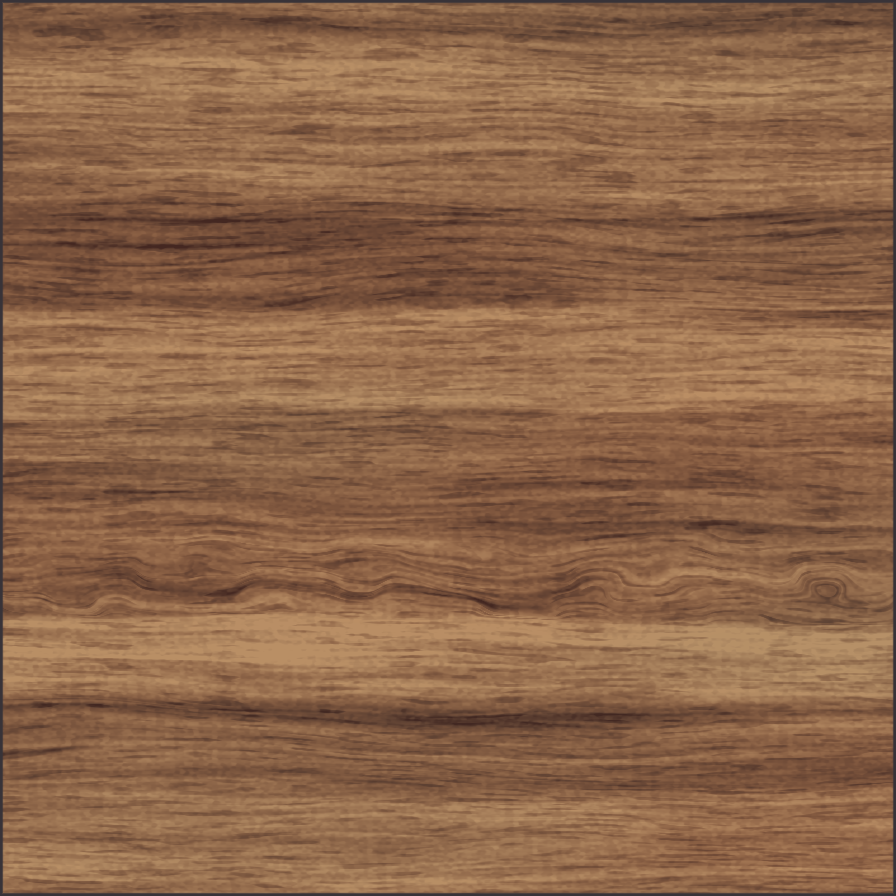
A WebGL 1 fragment shader for this texture:

```glsl
precision highp float;
// Horizontal walnut boards with streaky grain, dark veins and a thin dark frame.
uniform vec2 u_resolution;

#define BOARDS 10.5
#define BASE_TONE 0.68
#define BOARD_CONTRAST 0.25
#define STREAK_CONTRAST 0.38
#define FINE_CONTRAST 0.42
#define PORE_DEPTH 0.34
#define VEIN_DEPTH 0.55
#define FRAME_WIDTH 0.0032
#define DARK_WOOD vec3(0.38, 0.26, 0.20)
#define LIGHT_WOOD vec3(0.68, 0.52, 0.37)
#define MID_SHIFT vec3(0.0, -0.018, -0.02)
#define FRAME_COLOR vec3(0.22, 0.20, 0.22)

float hash(vec2 p) {
  return fract(sin(dot(p, vec2(127.1, 311.7))) * 43758.545);
}

// Smooth cellular noise: random cell values blended by distance to cell points.
float cellNoise(vec2 p) {
  vec2 cell = floor(p);
  vec2 f = p - cell;
  float total = 0.0;
  float weights = 0.0;
  for (int j = -1; j <= 1; j++) {
    for (int i = -1; i <= 1; i++) {
      vec2 o = vec2(float(i), float(j));
      vec2 id = cell + o;
      vec2 point = 0.15 + 0.7 * vec2(hash(id), hash(id + 57.3));
      vec2 d = o + point - f;
      float w = exp(-5.0 * dot(d, d));
      total += w * hash(id + 19.7);
      weights += w;
    }
  }
  return total / weights;
}

// Layered sines that bend the boards gently along their length.
float bend(vec2 p) {
  return 0.005 * sin(4.0 * p.x + 9.0 * p.y + 1.0)
       + 0.0025 * sin(9.0 * p.x - 31.0 * p.y)
       + 0.0012 * sin(23.0 * p.x + 47.0 * p.y);
}

float boardTone(float row) {
  return -cos(2.3 * row);
}

void main() {
  vec2 uv = gl_FragCoord.xy / u_resolution;
  vec2 p = vec2(uv.x, 1.0 - uv.y);

  // Boards: uneven rows, each fading or cutting into the next.
  float depth = p.y + bend(p);
  float r = depth * BOARDS + 0.5 - 0.8 * smoothstep(0.2, 0.75, depth);
  float row = floor(r);
  float f = r - row;
  float softness = mix(0.04, 0.35, hash(vec2(row, 4.0)));
  float board = mix(boardTone(row), boardTone(row + 1.0),
                    smoothstep(1.0 - softness, 1.0, f));
  float darkBoard = clamp(0.5 - 0.6 * board, 0.0, 1.0);

  // Grain coordinates, with curly figure in one dark board.
  float figure = smoothstep(5.9, 6.6, r) * (1.0 - smoothstep(6.94, 7.0, r));
  float curl = cellNoise(vec2(p.x * 19.0, p.y * 24.0)) - 0.5;
  float sway = cellNoise(vec2(p.x * 3.0, p.y * 9.0) + 8.0) - 0.5;
  vec2 g = vec2(p.x, depth + 0.03 * figure * curl
                     + (0.006 + 0.016 * darkBoard) * sway);

  // Long streaks, from broad to fine.
  float broad = cellNoise(vec2(g.x * 1.6, g.y * 30.0) + 3.0) - 0.5;
  float medium = cellNoise(vec2(g.x * 2.6, g.y * 100.0) + 11.0) - 0.5;
  float fine = cellNoise(vec2(g.x * 8.0, g.y * 250.0) + 23.0) - 0.5;
  float speckle = cellNoise(p * vec2(190.0, 330.0)) - 0.5;
  float tone = BASE_TONE + BOARD_CONTRAST * board
             + STREAK_CONTRAST * (broad + medium)
             + FINE_CONTRAST * fine + 0.3 * speckle;

  // Short thin dark pores.
  float pore = cellNoise(vec2(g.x * 34.0, g.y * 310.0) + 37.0);
  tone -= PORE_DEPTH * smoothstep(0.55, 0.9, pore);

  // Dark veins along noise contours at two scales.
  float patchy = smoothstep(0.25, 0.65, cellNoise(vec2(p.x * 2.5, g.y * 16.0) + 71.0));
  float vein = 0.0;
  for (int k = 1; k <= 2; k++) {
    float s = float(k);
    float contour = cellNoise(vec2(g.x * 1.2 * s, g.y * 24.0 * s) + 51.0 * s);
    vein += (1.0 - smoothstep(0.0, 0.07, abs(contour - 0.5))) / s;
  }

  // Dark seams under some board edges.
  float seam = smoothstep(0.0, 0.04, f) * exp(-11.0 * f) * step(0.3, hash(vec2(row, 9.0)));
  tone -= VEIN_DEPTH * patchy * (vein * darkBoard + 1.3 * seam);

  // Colour: walnut ramp with slow shifts between red and olive.
  tone = clamp(tone, -0.4, 1.15);
  vec3 color = mix(DARK_WOOD, LIGHT_WOOD, tone);
  color += MID_SHIFT * max(0.0, 4.0 * tone * (1.0 - tone));
  float warmth = cellNoise(vec2(p.x * 1.5, depth * 9.0) + 83.0) - 0.5;
  color += vec3(0.025, -0.012, -0.015) * warmth;

  // Frame.
  vec2 inset = min(uv, 1.0 - uv);
  float px = 1.0 / min(u_resolution.x, u_resolution.y);
  float inside = smoothstep(FRAME_WIDTH - px, FRAME_WIDTH + px, min(inset.x, inset.y));
  gl_FragColor = vec4(mix(FRAME_COLOR, color, inside), 1.0);
}
```
